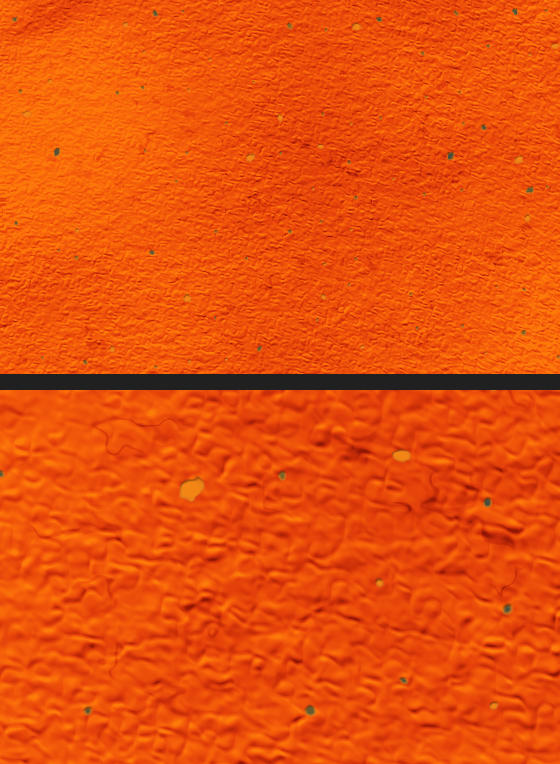
Top: the whole. Bottom: its middle third, enlarged.
A Shadertoy shader for this texture:

```glsl
// Rough orange plaster: a fine crumbly height field lit from above,
// tinted through a red-to-amber ramp over broad washes of tone,
// with trowel strokes and small chips that bare the grey-olive ground.

const vec2 LIGHT_DIR = vec2(-0.3, 0.954);

float hash12(vec2 p) {
    vec3 q = fract(p.xyx * 0.1031);
    q += dot(q, q.yzx + 33.33);
    return fract((q.x + q.y) * q.z);
}

vec2 hash22(vec2 p) {
    vec3 q = fract(p.xyx * vec3(0.1031, 0.1030, 0.0973));
    q += dot(q, q.yzx + 33.33);
    return fract((q.xx + q.yz) * q.zy);
}

float noise(vec2 p) {
    vec2 i = floor(p), f = fract(p);
    vec2 u = f * f * (3.0 - 2.0 * f);
    float low = mix(hash12(i), hash12(i + vec2(1, 0)), u.x);
    float high = mix(hash12(i + vec2(0, 1)), hash12(i + vec2(1, 1)), u.x);
    return mix(low, high, u.y);
}

float fbm(vec2 p) {
    float sum = 0.0, amp = 0.5;
    for (int i = 0; i < 4; i++) {
        sum += amp * noise(p);
        p = mat2(0.8, -0.6, 0.6, 0.8) * p * 2.03 + 17.3;
        amp *= 0.5;
    }
    return sum;
}

mat2 rotation(float a) {
    return mat2(cos(a), sin(a), -sin(a), cos(a));
}

// Trowel direction: level at the left, sloping down towards the right
vec2 alongTrowel(vec2 p) {
    return vec2(p.x - 0.2 * p.y, p.y + 0.06 * p.x + 0.09 * p.x * p.x) + 5.0;
}

// Small lumps parted by sharp creases, with gritty grains on top
float plasterHeight(vec2 p) {
    p = alongTrowel(p);
    p += 0.006 * vec2(noise(p * 85.0), noise(p * 85.0 + 31.0));
    float lumps = 1.0 * noise(p * vec2(36.0, 54.0));
    float creases = 0.85 * abs(2.0 * noise(p * vec2(68.0, 100.0) + 9.0) - 1.0);
    float grains = 0.62 * noise(rotation(0.35) * p * vec2(140.0, 185.0) + 3.0);
    return lumps + creases + grains;
}

float relief(vec2 p, float reach) {
    return plasterHeight(p) - plasterHeight(p + LIGHT_DIR * reach);
}

float glow(vec2 p, vec2 centre, vec2 size) {
    vec2 d = (p - centre) / size;
    return exp(-dot(d, d));
}

// Slow changes of tone across the wall
float wash(vec2 p) {
    float tone = 1.9 * (fbm(p * vec2(2.5, 4.0) + 4.0) - 0.47);
    tone += 0.9 * glow(p, vec2(0.22, 0.72), vec2(0.36, 0.28));
    tone += 0.65 * glow(p, vec2(0.0, 0.45), vec2(0.22, 0.35));
    tone += 0.95 * glow(p, vec2(1.5, 0.06), vec2(0.28, 0.2));
    tone -= 0.55 * glow(p, vec2(0.9, 0.55), vec2(0.38, 0.22));
    tone -= 1.5 * glow(rotation(-0.5) * (p - vec2(0.14, 0.96)), vec2(0), vec2(0.18, 0.05));
    return tone + 0.04;
}

// Sparse short creases in shadow
float cracks(vec2 p) {
    float line = abs(noise(alongTrowel(p) * vec2(20.0, 34.0) + 0.6 * noise(p * 80.0)) - 0.5);
    float mask = smoothstep(0.62, 0.8, noise(p * vec2(22.0, 26.0) + 70.0));
    return mask * (1.0 - smoothstep(0.02, 0.08, line));
}

// Short raised strokes, one at most in each cell
float strokes(vec2 p, float cell) {
    vec2 id = floor(p / cell);
    vec2 rnd = hash22(id + 51.0);
    vec2 q = p - (id + 0.35 + 0.3 * rnd) * cell;
    q = rotation(-0.75 + 0.5 * (rnd.x - 0.5)) * q;
    q.x -= clamp(q.x, -0.018, 0.018);
    return step(0.6, rnd.y) * (1.0 - smoothstep(0.002, 0.006, length(q)));
}

vec3 orangeRamp(float t) {
    vec3 c = mix(vec3(0.58, 0.09, 0.02), vec3(0.79, 0.18, 0.03), smoothstep(-3.2, -1.9, t));
    c = mix(c, vec3(0.89, 0.25, 0.04), clamp(t + 1.9, 0.0, 1.0));
    c = mix(c, vec3(0.94, 0.33, 0.04), clamp(t + 0.9, 0.0, 1.0));
    c = mix(c, vec3(0.97, 0.39, 0.04), clamp((t - 0.1) / 0.8, 0.0, 1.0));
    return mix(c, vec3(0.99, 0.48, 0.04), clamp((t - 0.9) / 0.9, 0.0, 1.0));
}

// Chipped spots with a dark upper lip and a pale rim
vec3 addChips(vec3 wall, vec2 p, float cell, float pixel) {
    vec2 id = floor(p / cell);
    vec2 place = hash22(id + 11.0), kind = hash22(id + 83.0);
    vec2 offset = p - (id + 0.2 + 0.6 * place) * cell;
    float radius = mix(0.0028, 0.0105, pow(kind.x, 3.5));
    vec2 q = rotation(6.28 * place.x) * offset;
    q.y *= 1.0 + 0.5 * place.y;
    float d = length(q) - radius * (0.7 + 0.6 * noise(q * 190.0 + id));
    float present = step(0.58, kind.y);
    float inside = present * (1.0 - smoothstep(-pixel, pixel, d));
    float rim = present * (1.0 - smoothstep(0.0, pixel + 0.0015, abs(d)));
    float lip = smoothstep(0.0, radius, dot(offset, LIGHT_DIR));
    vec3 ground = mix(vec3(0.28, 0.30, 0.24), vec3(0.56, 0.42, 0.12), hash12(id + 7.0));
    ground = mix(ground, vec3(0.95, 0.52, 0.08), step(0.9, kind.y));
    vec3 edge = mix(vec3(0.85, 0.50, 0.12), vec3(0.42, 0.20, 0.05), lip);
    return mix(mix(wall, ground, inside), edge, 0.6 * rim);
}

void mainImage(out vec4 fragColor, in vec2 fragCoord) {
    vec2 p = fragCoord / iResolution.y;
    float pixel = 1.0 / iResolution.y;

    float smoothArea = glow(p, vec2(0.25, 0.7), vec2(0.4, 0.3));
    float roughness = mix(2.8, 1.9, smoothArea) * (0.75 + 0.5 * noise(p * 7.0));
    float tone = wash(p) + roughness * relief(p, 0.0042);
    tone += 0.8 * strokes(p, 0.17) - 1.1 * cracks(p);

    vec3 colour = addChips(orangeRamp(tone), p, 0.09, pixel);
    fragColor = vec4(colour, 1.0);
}
```
